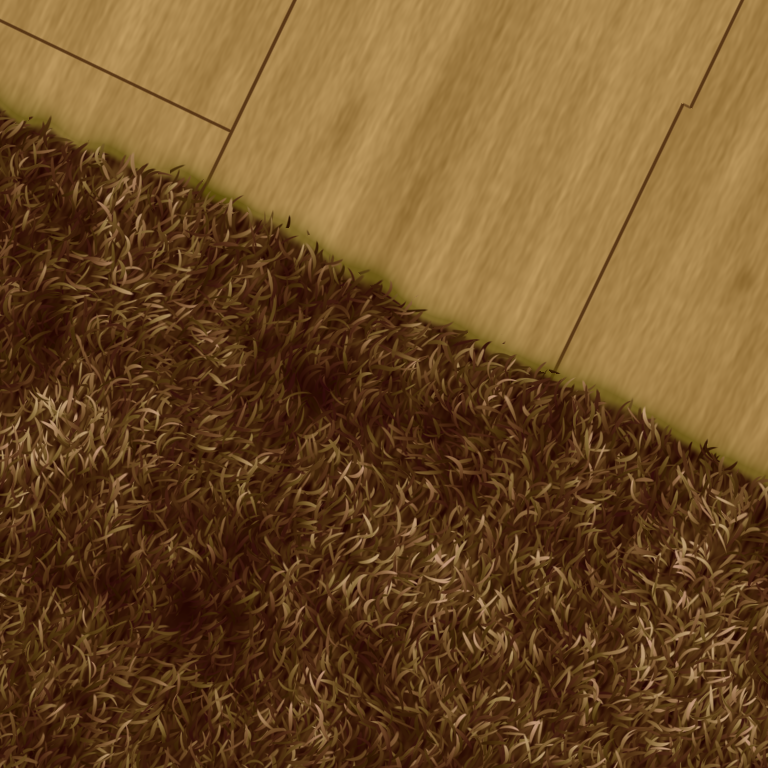
A Shadertoy shader for this texture:

```glsl
// A shaggy brown rug lying diagonally across oak floor planks.
// The wood is stretched gradient noise cut by straight seams; the pile is a few
// layers of jittered cells, each with one thin strand, blended front to back.

const vec2 GRAIN = vec2(0.433, 0.901);         // direction of the planks
const vec2 EDGE_NORMAL = vec2(0.440, 0.898);   // points from rug to floor
const int LAYERS = 12;
const float CELL = 0.034;

vec2 hash2(vec2 v) {
    vec3 h = fract(v.xyx * vec3(0.1031, 0.1030, 0.0973));
    h += dot(h, h.yzx + 33.33);
    return fract((h.xx + h.yz) * h.zy);
}

vec4 hash4(vec3 v) {
    vec4 h = fract(v.xyzx * vec4(0.1031, 0.1030, 0.0973, 0.1099));
    h += dot(h, h.wzxy + 33.33);
    return fract((h.xxyz + h.yzzw) * h.zywx);
}

float corner(vec2 cell, vec2 offset) {
    return dot(hash2(cell) * 2.0 - 1.0, offset);
}

// Gradient noise, roughly -0.6 to 0.6
float gradientNoise(vec2 p) {
    vec2 i = floor(p), f = p - i;
    vec2 u = f * f * (3.0 - 2.0 * f);
    vec2 e = vec2(1.0, 0.0);
    return mix(mix(corner(i, f), corner(i + e, f - e), u.x),
               mix(corner(i + e.yx, f - e.yx), corner(i + 1.0, f - 1.0), u.x), u.y);
}

float blob(vec2 p, vec2 center, vec2 size) {
    vec2 d = (p - center) / size;
    return exp(-dot(d, d));
}

// Signed distance to the rug border, positive over the floor
float rugEdge(vec2 p) {
    float rise = (1.0 - p.x) * (0.014 * sin(p.x * 11.0 - 2.0) + 0.018);
    return (p.y - 0.867 + 0.49 * p.x - rise) * 0.898 + 0.018 * gradientNoise(p * 19.0);
}

float seam(float dist, float halfWidth, float soft) {
    return 1.0 - smoothstep(halfWidth - soft, halfWidth + soft, abs(dist));
}

vec3 woodFloor(vec2 p, float soft) {
    // x runs across the grain, y along it
    vec2 g = vec2(p.x * GRAIN.y - p.y * GRAIN.x, dot(p, GRAIN));
    float leftSide = step(g.x, -0.087);
    float rightSeam = 0.427 + 0.011 * step(1.164, g.y);
    float rightSide = step(rightSeam, g.x);
    vec2 s = g + vec2(3.1, 5.7) * rightSide + vec2(7.3, 2.9) * leftSide;
    s += 4.0 * leftSide * step(0.877, g.y);

    // Broad bands, pores and fine fibres
    float tone = 0.68 + 0.48 * gradientNoise(s * vec2(15.0, 1.6));
    tone += 0.42 * gradientNoise(s * vec2(48.0, 4.0));
    tone += 0.38 * gradientNoise(s * vec2(150.0, 14.0));
    tone += 0.30 * gradientNoise(s * vec2(230.0, 60.0));
    tone += 0.24 * blob(g, vec2(0.31, 0.95), vec2(0.05, 0.4));
    tone -= 0.26 * blob(g, vec2(0.15, 1.0), vec2(0.05, 0.25));
    tone -= 0.16 * rightSide;

    // Knots
    tone -= 0.45 * blob(g, vec2(0.046, 0.943), vec2(0.018, 0.06));
    tone -= 0.60 * blob(g, vec2(0.599, 0.992), vec2(0.008, 0.018));
    vec3 color = mix(vec3(0.54, 0.40, 0.18), vec3(0.715, 0.575, 0.35), clamp(tone, -0.4, 1.3));

    // Plank joints
    float gap = seam(g.x + 0.087, 0.0022, soft);
    gap = max(gap, seam(g.x - rightSeam, 0.0021, soft));
    gap = max(gap, seam(g.y - 0.877, 0.0019, soft) * leftSide);
    gap = max(gap, 0.7 * seam(g.y - 1.164, 0.0015, soft) * seam(g.x - 0.4325, 0.006, soft));
    return mix(color, vec3(0.29, 0.16, 0.05), 0.86 * gap);
}

// Light on the pile: clumps plus broad bright and shaded areas
float pileTone(vec2 p) {
    float t = 0.46 + 0.34 * gradientNoise(p * 9.0) + 0.38 * gradientNoise(p * 23.0 + 5.0);
    t += 0.26 * blob(p, vec2(0.08, 0.41), vec2(0.13, 0.08));
    t += 0.24 * blob(p, vec2(0.57, 0.23), vec2(0.13, 0.10));
    t += 0.26 * blob(p, vec2(0.90, 0.15), vec2(0.10, 0.14));
    t -= 0.24 * blob(p, vec2(0.41, 0.50), vec2(0.06, 0.05));
    t -= 0.24 * blob(p, vec2(0.57, 0.46), vec2(0.06, 0.04));
    t -= 0.22 * blob(p, vec2(0.04, 0.57), vec2(0.08, 0.06));
    t -= 0.18 * blob(p, vec2(0.24, 0.23), vec2(0.16, 0.13));
    return clamp(t, 0.06, 0.9);
}

vec3 pileColor(float s) {
    return vec3(0.13 + 0.55 * s, 0.015 + 0.53 * s, 0.005 + 0.10 * s + 0.28 * s * s);
}

// x: coverage of a bent, tapered strand, y: position from root (-1) to tip (1)
vec2 strand(vec2 q, float angle, float halfLength, float bend, float halfWidth, float soft) {
    vec2 dir = vec2(cos(angle), sin(angle));
    float a = dot(q, dir) / halfLength;
    float side = dot(q, vec2(-dir.y, dir.x)) - bend * halfLength * (a * a - 0.3);
    float cover = seam(side, halfWidth * (1.0 - 0.7 * a * a), soft);
    return vec2(cover * (1.0 - smoothstep(0.7, 1.0, abs(a))), a);
}

vec3 addPile(vec3 backing, vec2 p, float edge, float tone, float soft) {
    float flow = 0.9 + 2.6 * gradientNoise(p * 6.0 + 2.0)
               + 0.9 * blob(p, vec2(0.68, 0.22), vec2(0.25, 0.16));
    vec3 sum = vec3(0.0);
    float clear = 1.0;
    for (int layer = 0; layer < LAYERS && clear > 0.06; layer++) {
        float id = float(layer);
        float height = 1.0 - id / float(LAYERS - 1);
        vec2 grid = p / CELL + fract(id * vec2(0.618, 0.414));
        vec2 first = floor(grid - 0.5);
        for (int k = 0; k < 4; k++) {
            vec2 cell = first + vec2(k & 1, k >> 1);
            vec4 r = hash4(vec3(cell + 40.0, id + 11.0));
            vec2 q = (grid - cell - 0.5 - 0.6 * (r.xy - 0.5)) * CELL;
            float halfLength = mix(0.013, 0.0225, r.z);
            bool bare = edge - dot(q, EDGE_NORMAL) > -0.016 + 0.014 * r.x;
            if (bare || dot(q, q) > 1.1 * halfLength * halfLength) continue;
            vec4 v = hash4(vec3(cell + 90.0, id + 57.0));
            vec2 hit = strand(q, flow + 2.1 * (v.x - 0.5), halfLength, 0.8 * (v.y - 0.5),
                              mix(0.0012, 0.0028, v.z), soft);
            float shade = tone * (0.20 + 0.42 * height + 1.30 * r.w * r.w) * (0.90 + 0.30 * hit.y);
            vec3 tint = (v.w - 0.45) * vec3(0.03, -0.025, 0.04);
            sum += clear * hit.x * (pileColor(min(shade, 1.1)) + tint);
            clear *= 1.0 - hit.x;
        }
    }
    return sum + clear * backing;
}

void mainImage(out vec4 fragColor, in vec2 fragCoord) {
    vec2 p = fragCoord / iResolution.xy;
    float soft = max(1.0 / iResolution.y, 0.0012);
    float edge = rugEdge(p);
    vec3 color = vec3(0.0);

    // Floor with a patchy olive contact shadow
    if (edge > -0.02) {
        color = woodFloor(p, soft);
        float shadow = exp(-max(edge, 0.0) / 0.012) * (0.6 + 0.7 * gradientNoise(p * 13.0));
        color = mix(color, vec3(0.36, 0.30, 0.03), shadow);
    }
    // Streaked rug backing and its strands
    if (edge < 0.03) {
        float tone = pileTone(p);
        vec2 g = vec2(p.x * GRAIN.y - p.y * GRAIN.x, dot(p, GRAIN));
        float streak = 0.38 + 0.8 * gradientNoise(g * vec2(150.0, 45.0));
        color = mix(pileColor(tone * max(streak, 0.0)), color, smoothstep(-0.018, -0.004, edge));
        color = addPile(color, p, edge, tone, soft);
    }
    fragColor = vec4(clamp(color, 0.0, 1.0), 1.0);
}
```
